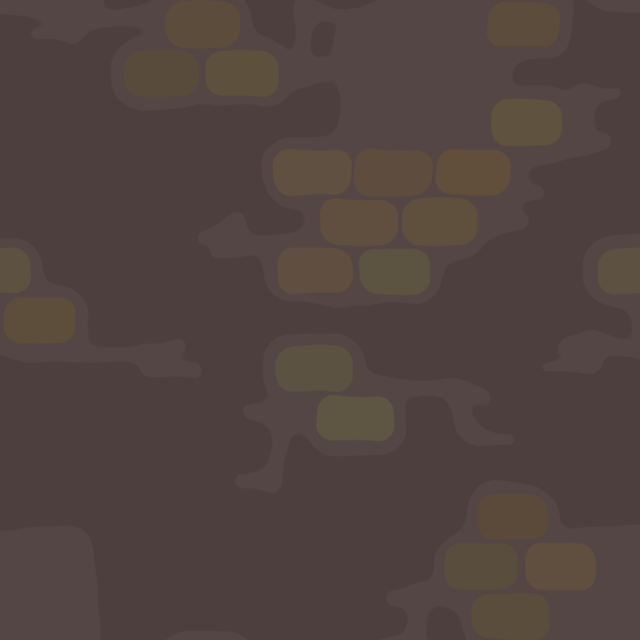
Reproduce this texture procedurally as a WebGL 2 fragment shader.

```glsl
#version 300 es
precision highp float;
// Worn wall: groups of rounded bricks showing through dark plaster.
// Groups sit on a wrapped low-discrepancy sequence and pick cells of a brick grid.
// Bricks, patches and thin cracks melt into one soft mortar field.

uniform vec2 u_resolution;
out vec4 fragColor;

const vec2 GRID = vec2(8.0, 13.0);
const int GROUPS = 6;
const float BLEND = 0.012;   // softness of the mortar joins
const float MARGIN = 0.018;  // mortar rim around each brick

const vec3 PLASTER = vec3(0.298, 0.247, 0.243);
const vec3 MORTAR = vec3(0.325, 0.275, 0.267);
const vec3 RUST = vec3(0.382, 0.302, 0.232);
const vec3 OLIVE = vec3(0.358, 0.328, 0.243);

float hash(vec2 p) {
    return fract(sin(dot(p, vec2(127.1, 311.7))) * 43758.5453);
}

float noise(vec2 p) {
    vec2 i = floor(p), f = fract(p);
    f = f * f * (3.0 - 2.0 * f);
    vec2 e = vec2(1.0, 0.0);
    return mix(mix(hash(i), hash(i + e), f.x),
               mix(hash(i + e.yx), hash(i + e.xx), f.x), f.y);
}

vec2 wobble(vec2 p, float scale) {
    return vec2(noise(p * scale), noise(p * scale + 37.0)) - 0.5;
}

// Shortest offset on the wrapped unit square
vec2 wrap(vec2 d) { return fract(d + 0.5) - 0.5; }

float roundBox(vec2 p, vec2 halfSize, float radius) {
    vec2 q = abs(p) - halfSize + radius;
    return length(max(q, 0.0)) + min(max(q.x, q.y), 0.0) - radius;
}

float segment(vec2 p, vec2 a, vec2 b, float radius) {
    vec2 ab = b - a;
    float t = clamp(dot(p - a, ab) / dot(ab, ab), 0.0, 1.0);
    return length(p - a - ab * t) - radius;
}

// Weight of a shape in the soft union
float weight(float d) { return exp(-d / BLEND); }

vec2 groupCenter(int i) {
    return fract(vec2(0.565, 0.645) + float(i) * vec2(0.245, 0.43));
}

float groupRadius(int i) { return i < 2 ? 0.127 : 0.093; }

bool hasBrick(vec2 center) {
    for (int i = 0; i < GROUPS; i++)
        if (length(wrap(center - groupCenter(i))) < groupRadius(i)) return true;
    return false;
}

// Thin crack: a bar running sideways, a leg and a foot
float crack(vec2 p, float side, float reach, float seed) {
    float leg = (hash(vec2(seed, 2.0)) - 0.5) * 0.2;
    float y = (hash(vec2(seed, 3.0)) - 0.5) * 0.1;
    vec2 tip = vec2(side * reach, y);
    vec2 knee = tip - vec2(side * 0.035, 0.0);
    vec2 heel = knee + vec2(side * 0.008, leg);
    float bar = segment(p, vec2(0.0, y), tip, 0.012);
    float shin = segment(p, knee, heel, 0.010);
    float foot = segment(p, heel, heel + vec2(side * 0.055, -0.004), 0.008);
    return weight(bar) + weight(shin) + weight(foot);
}

// Mortar away from the bricks: cracks, and broad patches by the large groups
float looseMortar(vec2 p) {
    float sum = 0.0;
    for (int i = 0; i < GROUPS; i++) {
        float n = float(i), r = groupRadius(i);
        vec2 d = wrap(p - groupCenter(i));
        for (float side = -1.0; side < 2.0; side += 2.0) {
            float seed = n * 2.0 + side * 0.5 + 5.5;
            sum += crack(d, side, r + 0.05 + 0.08 * hash(vec2(seed, 1.0)), seed);
        }
        if (i < 2) {
            float angle = 1.1 - 1.1 * n;
            vec2 shift = 1.7 * r * vec2(cos(angle), sin(angle));
            vec2 size = vec2(0.13, 0.15 - 0.05 * n);
            sum += weight(roundBox(wrap(d - shift), size, 0.05));
        }
    }
    return sum;
}

void main() {
    vec2 p = gl_FragCoord.xy / u_resolution.y;
    float pixel = 1.0 / u_resolution.y;
    vec2 brickPos = p + 0.006 * wobble(p, 16.0);
    vec2 mortarPos = p + 0.026 * wobble(p, 13.0);

    // Nearest brick, and the rim the neighbours share
    float nearest = 1.0, rim = 0.0;
    vec2 id = vec2(0.0);
    for (int j = -1; j <= 1; j++) for (int i = -1; i <= 1; i++) {
        float row = floor(p.y * GRID.y) + float(j);
        float wrappedRow = mod(row, GRID.y);
        float stagger = 0.5 * mod(wrappedRow, 2.0);
        float column = floor(p.x * GRID.x - stagger) + float(i);
        vec2 center = (vec2(column + stagger, row) + 0.5) / GRID;
        if (!hasBrick(center)) continue;
        vec2 cell = vec2(mod(column, GRID.x), wrappedRow);
        center.x += 0.03 * (hash(vec2(wrappedRow, 9.0)) - 0.5);
        vec2 size = vec2(0.061 - 0.005 * hash(cell + 4.0), 0.0358);
        float d = roundBox(brickPos - center, size, 0.027);
        rim += weight(roundBox(mix(brickPos, mortarPos, 0.5) - center, size, 0.027) - MARGIN);
        if (d < nearest) { nearest = d; id = cell; }
    }

    // Layers: plaster, mortar, bricks
    float mortar = -BLEND * log(rim + looseMortar(mortarPos) + 1e-6);
    vec3 brick = mix(RUST, OLIVE, hash(id + 0.5));
    brick *= 0.94 + 0.09 * hash(id + 17.0);
    brick.b += 0.02 * hash(id + 29.0);
    vec3 color = mix(PLASTER, MORTAR, smoothstep(pixel, -pixel, mortar));
    color = mix(color, brick, smoothstep(pixel, -pixel, nearest));
    fragColor = vec4(color, 1.0);
}
```
